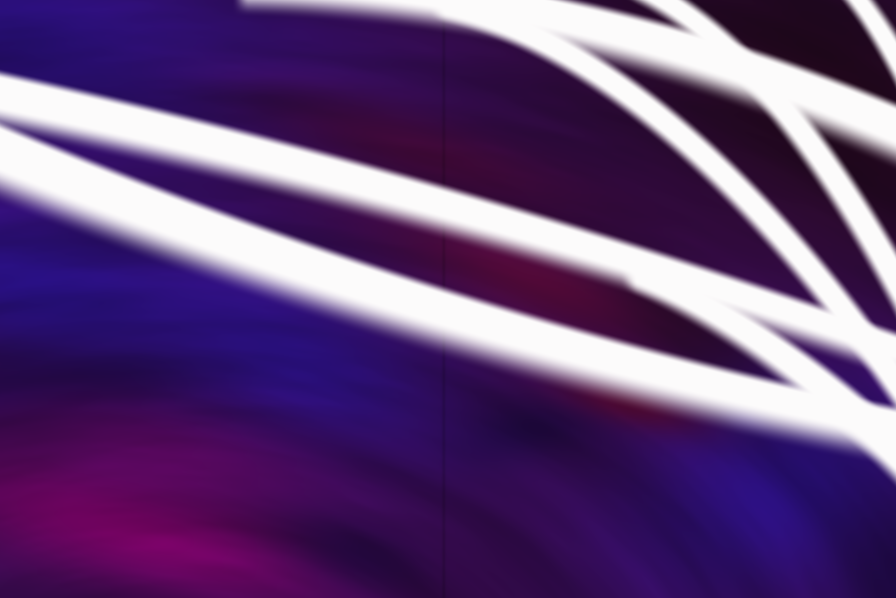
A WebGL 2 fragment shader for this background:

```glsl
#version 300 es
precision highp float;
// Soft white light trails sweeping over a blurred violet, blue and magenta haze.
uniform vec2 u_resolution;
out vec4 fragColor;

const vec3 VIOLET = vec3(0.20, 0.04, 0.29);
const vec3 BLUE = vec3(0.15, 0.06, 0.50);
const vec3 NAVY = vec3(0.09, 0.03, 0.24);
const vec3 MAGENTA = vec3(0.44, 0.01, 0.37);
const vec3 WINE = vec3(0.29, 0.03, 0.17);
const vec3 DUSK = vec3(0.13, 0.03, 0.11);
const vec3 WHITE = vec3(0.99, 0.985, 0.985);

float hash(vec2 cell) {
    return fract(sin(dot(cell, vec2(127.1, 311.7))) * 43758.5453);
}

float noise(vec2 p) {
    vec2 cell = floor(p);
    vec2 f = fract(p);
    f = f * f * (3.0 - 2.0 * f);
    float low = mix(hash(cell), hash(cell + vec2(1, 0)), f.x);
    float high = mix(hash(cell + vec2(0, 1)), hash(cell + vec2(1, 1)), f.x);
    return mix(low, high, f.y);
}

float fbm(vec2 p) {
    float sum = 0.0;
    float gain = 0.5;
    for (int i = 0; i < 4; i++) {
        sum += gain * noise(p);
        p = p * 2.03 + 7.1;
        gain *= 0.5;
    }
    return sum;
}

// Rotated elliptical Gaussian
float glow(vec2 p, vec2 center, vec2 radius, float angle) {
    vec2 d = p - center;
    float c = cos(angle);
    float s = sin(angle);
    vec2 q = vec2(c * d.x + s * d.y, c * d.y - s * d.x) / radius;
    return exp(-dot(q, q));
}

// Parabolic band through a, b, c: crisp above, fading below over tail
float trail(vec2 p, vec2 a, vec2 b, vec2 c, vec2 halfWidth, float tail, float start) {
    float slope = (b.y - a.y) / (b.x - a.x);
    float bend = ((c.y - b.y) / (c.x - b.x) - slope) / (c.x - a.x);
    float height = a.y + (p.x - a.x) * (slope + bend * (p.x - b.x));
    float grad = slope + bend * (2.0 * p.x - a.x - b.x);
    float d = (p.y - height) / sqrt(1.0 + grad * grad);
    float w = mix(halfWidth.x, halfWidth.y, clamp((p.x - a.x) / (c.x - a.x), 0.0, 1.0));
    float top = 1.0 - smoothstep(w - 0.009, w + 0.008, d);
    float bottom = smoothstep(-w - tail, -w + 0.007, d);
    return top * bottom * smoothstep(start - 0.012, start + 0.018, p.x);
}

vec3 haze(vec2 p) {
    vec3 col = VIOLET;
    // Upper half
    col = mix(col, BLUE, 0.85 * glow(p, vec2(0.0, 0.95), vec2(0.55, 0.20), -0.15));
    col = mix(col, DUSK, glow(p, vec2(1.40, 0.83), vec2(0.58, 0.30), -0.5));
    col = mix(col, WINE, 0.6 * glow(p, vec2(0.70, 0.75), vec2(0.30, 0.06), -0.3));
    col = mix(col, WINE, 0.85 * glow(p, vec2(0.90, 0.53), vec2(0.30, 0.07), -0.35));
    col = mix(col, DUSK, 0.8 * glow(p, vec2(1.16, 0.44), vec2(0.16, 0.06), -0.5));
    // Lower half
    col = mix(col, BLUE, 0.95 * glow(p, vec2(0.05, 0.52), vec2(0.38, 0.15), -0.2));
    col = mix(col, BLUE, 0.85 * glow(p, vec2(0.48, 0.40), vec2(0.28, 0.13), -0.4));
    col = mix(col, BLUE, 0.85 * glow(p, vec2(1.32, 0.18), vec2(0.28, 0.19), 0.3));
    col = mix(col, NAVY, 0.9 * glow(p, vec2(0.05, 0.355), vec2(0.30, 0.05), 0.08));
    col = mix(col, MAGENTA, 0.45 * glow(p, vec2(0.28, 0.25), vec2(0.28, 0.08), -0.2));
    col = mix(col, MAGENTA, glow(p, vec2(0.22, 0.11), vec2(0.36, 0.09), -0.25));
    col = mix(col, NAVY, 0.6 * glow(p, vec2(0.60, 0.07), vec2(0.14, 0.06), -0.4));
    col = mix(col, NAVY, 0.6 * glow(p, vec2(0.88, 0.28), vec2(0.14, 0.05), 0.2));
    col = mix(col, WINE, 0.9 * glow(p, vec2(1.05, 0.325), vec2(0.13, 0.035), -0.25));
    col = mix(col, NAVY, 0.7 * glow(p, vec2(1.52, 0.02), vec2(0.13, 0.16), 0.0));
    col += vec3(0.05, 0.06, 0.12) * glow(p, vec2(1.25, 0.31), vec2(0.04, 0.03), 0.0);
    // Stretched swirls following wide arcs
    float arc = length((p - vec2(0.25, -0.25)) * vec2(0.65, 1.0));
    float swirl = fbm(vec2(p.x * 2.2, arc * 13.0)) - 0.47;
    return col * (1.0 + 0.65 * swirl);
}

float allTrails(vec2 p) {
    float dark = 1.0;
    // Long shallow sweeps
    dark *= 1.0 - trail(p, vec2(0.0, 0.846), vec2(0.75, 0.658), vec2(1.445, 0.439), vec2(0.031, 0.021), 0.035, -1.0);
    dark *= 1.0 - trail(p, vec2(0.0, 0.752), vec2(0.75, 0.482), vec2(1.426, 0.307), vec2(0.037, 0.025), 0.050, -1.0);
    dark *= 1.0 - trail(p, vec2(0.781, 1.004), vec2(1.172, 0.912), vec2(1.5, 0.791), vec2(0.027, 0.031), 0.040, 0.40);
    // Steep arcs at the right
    dark *= 1.0 - trail(p, vec2(0.781, 0.984), vec2(1.133, 0.781), vec2(1.426, 0.465), vec2(0.020, 0.021), 0.014, 0.73);
    dark *= 1.0 - trail(p, vec2(1.113, 1.0), vec2(1.328, 0.799), vec2(1.5, 0.535), vec2(0.018, 0.022), 0.014, 1.05);
    dark *= 1.0 - trail(p, vec2(1.439, 1.0), vec2(1.469, 0.957), vec2(1.5, 0.906), vec2(0.016, 0.018), 0.012, 1.36);
    // Lower fork
    dark *= 1.0 - trail(p, vec2(1.055, 0.547), vec2(1.25, 0.447), vec2(1.5, 0.248), vec2(0.018, 0.028), 0.020, 1.05);
    return 1.0 - dark;
}

void main() {
    vec2 p = gl_FragCoord.xy / u_resolution * vec2(1.5, 1.0);
    vec3 col = haze(p);
    // Faint vertical seam
    col *= 1.0 - 0.15 * exp(-pow((p.x - 0.743) / 0.003, 2.0));
    col = mix(col, WHITE, allTrails(p));
    fragColor = vec4(col, 1.0);
}
```
